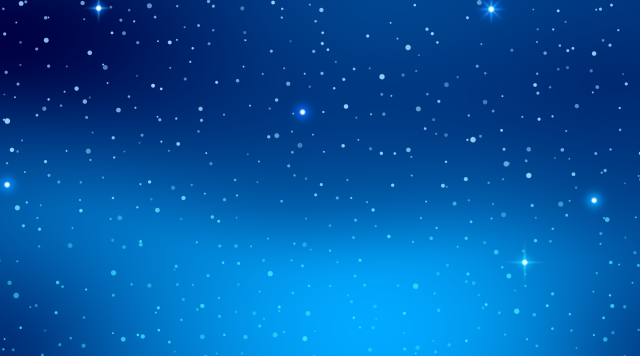
Give the GLSL for this background, as a Shadertoy shader.

```glsl
// Night sky in deep blue, with a bright azure glow rising from below and scattered stars.

// Lengths are in canvas heights.
const vec3 SHADOW_BLUE = vec3(0.0, 0.0, 0.26);
const vec3 LIGHT_RAMP = vec3(0.008, 1.0, 1.12);
const vec3 PALE_STAR = vec3(0.62, 0.84, 1.0);
const vec3 CYAN_STAR = vec3(0.22, 0.88, 1.0);
const vec3 HALO_BLUE = vec3(0.0, 0.42, 1.0);
const vec3 HALO_CYAN = vec3(0.0, 0.72, 1.0);
const float SKY_LEVEL = 0.215;
const float GLOW_LEVEL = 0.22;
const float GLOW_GAIN = 0.44;
const float CORE_RADIUS = 0.0070;
const float RAY_WIDTH = 0.0036;

// Bright stars: position, ray length, halo radius
const int FLARE_COUNT = 6;
const vec4 FLARES[FLARE_COUNT] = vec4[](
    vec4(0.277, 0.977, 0.050, 0.016),
    vec4(1.380, 0.974, 0.050, 0.024),
    vec4(0.850, 0.685, 0.001, 0.021),
    vec4(0.020, 0.481, 0.001, 0.022),
    vec4(1.669, 0.437, 0.001, 0.022),
    vec4(1.474, 0.263, 0.072, 0.018));
const int EIGHT_POINTED = 1;

vec3 hash3(vec2 cell) {
    vec3 h = fract(cell.xyx * vec3(0.1031, 0.1030, 0.0973));
    h += dot(h, h.yxz + 33.33);
    return fract((h.xxy + h.yzz) * h.zyx);
}

// Soft elliptical spot
float blob(vec2 p, vec2 center, vec2 size) {
    vec2 d = (p - center) / size;
    return exp(-dot(d, d));
}

float disc(float d, float radius, float pixel) {
    return 1.0 - smoothstep(radius - pixel, radius + pixel, d);
}

// Dark sky above, glow below a curved, blurred horizon
vec3 backdrop(vec2 p) {
    float sky = SKY_LEVEL
        + 0.06 * blob(p, vec2(1.05, 1.00), vec2(0.55, 0.20))
        + 0.05 * blob(p, vec2(0.95, 0.52), vec2(0.60, 0.14))
        - 0.21 * blob(p, vec2(0.0, 0.90), vec2(0.58, 0.27))
        - 0.05 * blob(p, vec2(1.72, 0.78), vec2(0.35, 0.18));
    float glow = GLOW_LEVEL
        + GLOW_GAIN * blob(p, vec2(1.05, 0.08), vec2(0.80, 0.52))
        + 0.11 * blob(p, vec2(0.15, 0.40), vec2(0.50, 0.24))
        - 0.13 * blob(p, vec2(0.0, 0.0), vec2(0.32, 0.28))
        - 0.13 * blob(p, vec2(1.82, 0.0), vec2(0.28, 0.25));
    float horizon = 0.44 + 0.19 * (1.0 - smoothstep(0.0, 0.9, p.x))
        + 0.05 * blob(p, vec2(1.40, p.y), vec2(0.28, 1.0));
    float lift = 1.0 - smoothstep(horizon - 0.24, horizon + 0.19, p.y);
    return SHADOW_BLUE + LIGHT_RAMP * mix(sky, glow, lift);
}

// One jittered star in some cells of a grid
float starLayer(vec2 p, float cellSize, vec2 radii, float density, float seed, float pixel) {
    vec2 cell = floor(p / cellSize);
    vec3 place = hash3(cell + seed);
    vec3 look = hash3(cell + seed + 57.0);
    vec2 center = (cell + 0.12 + 0.76 * place.xy) * cellSize;
    float radius = mix(radii.x, radii.y, look.x * look.x);
    float opacity = mix(0.4, 1.0, look.y);
    return step(place.z, density) * opacity * disc(length(p - center), radius, pixel);
}

// Tapered streak along the y axis
float ray(vec2 q, float reach) {
    float taper = max(0.0, 1.0 - abs(q.y) / reach);
    return taper * taper * exp(-q.x * q.x / (RAY_WIDTH * RAY_WIDTH));
}

void mainImage(out vec4 fragColor, in vec2 fragCoord) {
    vec2 p = fragCoord / iResolution.y;
    float pixel = 0.7 / iResolution.y;
    vec3 color = backdrop(p);

    // Scattered stars turn from pale to cyan inside the glow
    vec3 starColor = mix(CYAN_STAR, PALE_STAR, smoothstep(0.25, 0.65, p.y));
    float stars = starLayer(p, 0.092, vec2(0.0040, 0.0078), 0.72, 11.0, pixel);
    stars = max(stars, starLayer(p + 0.031, 0.062, vec2(0.0024, 0.0046), 0.70, 83.0, pixel));
    color = mix(color, starColor, stars);

    // Bright stars with halos and rays
    for (int i = 0; i < FLARE_COUNT; i++) {
        vec4 flare = FLARES[i];
        vec2 q = p - flare.xy;
        float d = length(q);
        vec3 haloColor = mix(HALO_CYAN, HALO_BLUE, smoothstep(0.35, 0.6, flare.y));
        float halo = exp(-d * d / (flare.w * flare.w));
        float rays = ray(q, flare.z) + 0.8 * ray(q.yx, flare.z);
        if (i == EIGHT_POINTED) {
            vec2 diagonal = vec2(q.x + q.y, q.x - q.y) * 0.7071;
            rays += 0.8 * (ray(diagonal, flare.z) + ray(diagonal.yx, flare.z));
        }
        color = mix(color, haloColor, 0.9 * halo);
        color = mix(color, CYAN_STAR, min(rays, 1.0) * 0.9);
        color = mix(color, vec3(0.95, 1.0, 1.0), disc(d, CORE_RADIUS, 2.0 * pixel));
    }
    fragColor = vec4(clamp(color, 0.0, 1.0), 1.0);
}
```
